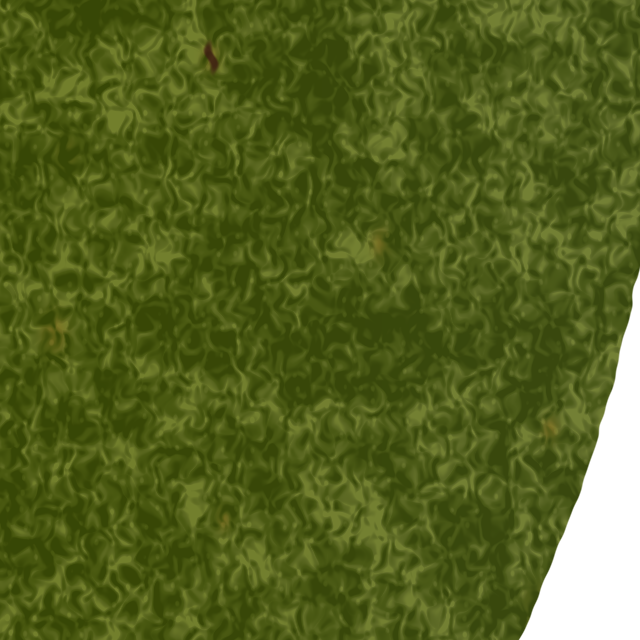
A Shadertoy shader for this texture:

```glsl
const vec3 DEEP_GREEN  = vec3(0.22, 0.28, 0.04);
const vec3 LEAF_GREEN  = vec3(0.29, 0.35, 0.08);
const vec3 PALE_GREEN  = vec3(0.36, 0.41, 0.14);
const vec3 LIGHT_GREEN = vec3(0.45, 0.50, 0.19);
const vec3 RUST        = vec3(0.52, 0.43, 0.12);
const vec3 LESION      = vec3(0.24, 0.12, 0.07);
const vec3 BACKDROP    = vec3(1.0);

const vec2 FINE_FREQ   = vec2(78.0, 56.0);
const vec2 CURL_FREQ   = vec2(46.0, 33.0);
const vec2 CLUMP_FREQ  = vec2(25.0, 19.0);
const vec2 PATCH_FREQ  = vec2(9.0, 7.5);
const float SPECK_FREQ = 42.0;
const float SPECK_SHARE = 0.4;
const float CONTRAST   = 1.1;
const vec3 EDGE_CURVE  = vec3(0.81, 0.468, -0.251);
const vec2 LESION_POS  = vec2(0.33, 0.91);
const vec2 SPOT_STEP   = vec2(0.7549, 0.5698);
const int SPOT_COUNT   = 7;

float hash(vec2 p) {
    return fract(sin(dot(p, vec2(127.1, 311.7))) * 43758.5453);
}

float cornerSlope(vec2 cell, vec2 offset) {
    float angle = 6.2832 * hash(cell);
    return dot(vec2(cos(angle), sin(angle)), offset);
}

// Gradient noise scaled to roughly unit deviation
float noise(vec2 p) {
    vec2 i = floor(p), f = p - i;
    vec2 w = f * f * f * (f * (f * 6.0 - 15.0) + 10.0);
    vec2 e = vec2(1.0, 0.0);
    float low  = mix(cornerSlope(i, f), cornerSlope(i + e, f - e), w.x);
    float high = mix(cornerSlope(i + e.yx, f - e.yx), cornerSlope(i + 1.0, f - 1.0), w.x);
    return 4.6 * mix(low, high, w.y);
}

// Small pale dots, one at most in each cell
float specks(vec2 uv) {
    vec2 p = uv * SPECK_FREQ;
    vec2 cell = floor(p);
    vec2 centre = 0.3 + 0.4 * vec2(hash(cell + 3.1), hash(cell + 7.7));
    vec2 d = (fract(p) - centre) * vec2(1.2, 0.85);
    float present = step(hash(cell + 12.3), SPECK_SHARE);
    return present * (1.0 - smoothstep(0.06, 0.25, length(d)));
}

// Light and dark tissue: curled veins, grains, clumps and broad patches
float mottle(vec2 uv) {
    vec2 warp = vec2(noise(uv * 30.0 + 5.0), noise(uv * 30.0 + 41.0));
    vec2 q = uv + 0.004 * warp;
    float curls = (0.8 - abs(noise(q * CURL_FREQ + 17.0))) / 0.6;
    float fine = noise(q * FINE_FREQ);
    float clumps = noise(q * CLUMP_FREQ + 9.0);
    float patches = noise(uv * PATCH_FREQ + 23.0);
    float broad = noise(uv * 3.0 + 61.0);
    float gate = 0.45 + 0.12 * clamp(clumps + patches, -2.0, 2.0);
    return gate * curls + 0.52 * fine + 0.38 * clumps
         + 0.36 * patches + 0.15 * broad + 0.9 * specks(uv) - 0.12;
}

vec3 leafRamp(float z) {
    vec3 col = mix(DEEP_GREEN, LEAF_GREEN, smoothstep(-1.4, 0.0, z));
    col = mix(col, PALE_GREEN, smoothstep(-0.1, 1.0, z));
    return mix(col, LIGHT_GREEN, smoothstep(0.8, 2.0, z));
}

// Scattered yellow and rusty blemishes
float rustSpots(vec2 uv) {
    float amount = 0.0;
    for (int i = 0; i < SPOT_COUNT; i++) {
        float k = float(i);
        vec2 d = (uv - fract(LESION_POS + k * SPOT_STEP)) * vec2(1.3, 0.8);
        float radius = mix(0.014, 0.026, hash(vec2(k, 4.0)));
        amount += exp(-dot(d, d) / (radius * radius)) * mix(0.45, 0.8, hash(vec2(k, 9.0)));
    }
    return amount;
}

float lesionMask(vec2 uv) {
    vec2 d = uv - LESION_POS;
    d.x += 0.2 * d.y + 0.003 * sin(d.y * 160.0);
    return 1.0 - smoothstep(0.5, 1.2, length(d / vec2(0.008, 0.027)));
}

void mainImage(out vec4 fragColor, in vec2 fragCoord) {
    vec2 uv = fragCoord / iResolution.y;
    float pixel = 1.0 / iResolution.y;

    float z = CONTRAST * mottle(uv);
    vec3 col = leafRamp(z);

    // Yellower to the left, cooler and greyer to the right
    float side = smoothstep(0.1, 1.0, uv.x) - 0.5;
    col += side * vec3(0.005, 0.005, 0.035);

    float rust = rustSpots(uv) * smoothstep(-1.4, 1.2, z);
    col = mix(col, RUST, clamp(rust, 0.0, 0.8));
    col = mix(col, LESION, 0.85 * lesionMask(uv));

    // Curved leaf margin with a slight wobble
    float edge = EDGE_CURVE.x + uv.y * (EDGE_CURVE.y + uv.y * EDGE_CURVE.z);
    edge += 0.001 * noise(vec2(uv.y * 35.0, 2.5));
    col = mix(col, BACKDROP, smoothstep(-pixel, pixel, uv.x - edge));

    fragColor = vec4(clamp(col, 0.0, 1.0), 1.0);
}
```
